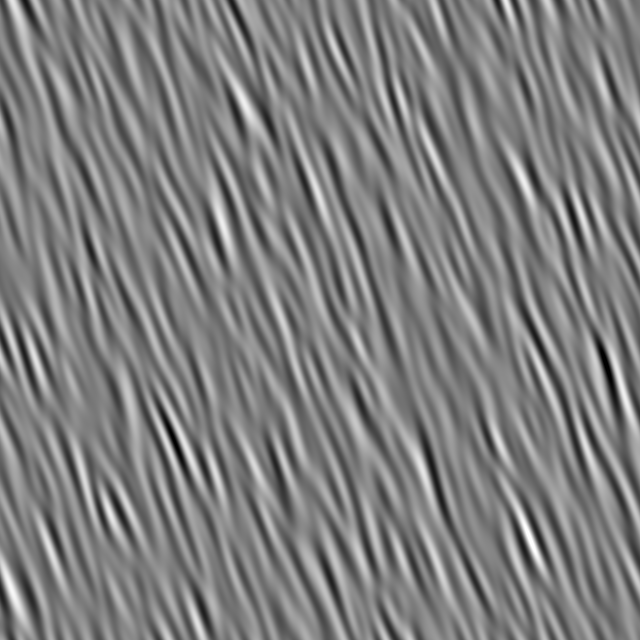
Give the GLSL for this texture, as a Shadertoy shader.

```glsl
const float TAU = 6.2831853;
const float GRAIN_ANGLE = 0.35;               // lean of the streaks from vertical
const vec2 STREAK_RADIUS = vec2(0.045, 0.13); // reach across and along the grain
const vec2 FREQUENCY_RANGE = vec2(21.0, 41.0);
const float ANGLE_SPREAD = 0.11;
const int STREAKS_PER_CELL = 5;
const float MEAN_GRAY = 0.498;
const float CONTRAST = 0.129;

vec4 hash4(vec3 seed) {
    vec4 h = fract(seed.xyzx * vec4(0.1031, 0.1030, 0.0973, 0.1099));
    h += dot(h, h.wzxy + 33.33);
    return fract((h.xxyz + h.yzzw) * h.zywx);
}

vec2 rotate(vec2 p, float angle) {
    float c = cos(angle), s = sin(angle);
    return vec2(c * p.x + s * p.y, c * p.y - s * p.x);
}

// One wave packet: a cosine inside a smooth elliptical window
float streak(vec2 offset, vec2 radius, float frequency, float tilt, float phase) {
    float window = max(0.0, 1.0 - dot(offset, offset));
    float across = rotate(offset * radius, tilt).x;
    return window * window * window * cos(TAU * (frequency * across + phase));
}

// Cellular sum of randomly placed wave packets
float streakNoise(vec2 p, vec2 radius, vec2 frequencies, float spread) {
    vec2 grid = p / radius;
    vec2 cell = floor(grid);
    float sum = 0.0;
    for (int y = -1; y <= 1; y++) {
        for (int x = -1; x <= 1; x++) {
            vec2 neighbor = cell + vec2(x, y);
            for (int i = 0; i < STREAKS_PER_CELL; i++) {
                vec3 seed = vec3(neighbor + 71.0, float(i) * 17.0 + 5.0);
                vec4 rnd = hash4(seed);
                float tilt = spread * (2.0 * hash4(seed + 131.7).x - 1.0);
                float frequency = mix(frequencies.x, frequencies.y, rnd.z);
                sum += streak(grid - neighbor - rnd.xy, radius, frequency, tilt, rnd.w);
            }
        }
    }
    return sum;
}

void mainImage(out vec4 fragColor, in vec2 fragCoord) {
    vec2 uv = fragCoord / iResolution.y;
    vec2 grainSpace = rotate(uv, GRAIN_ANGLE);
    float noise = streakNoise(grainSpace, STREAK_RADIUS, FREQUENCY_RANGE, ANGLE_SPREAD);
    float gray = clamp(MEAN_GRAY + CONTRAST * noise, 0.0, 1.0);
    fragColor = vec4(vec3(gray), 1.0);
}
```
